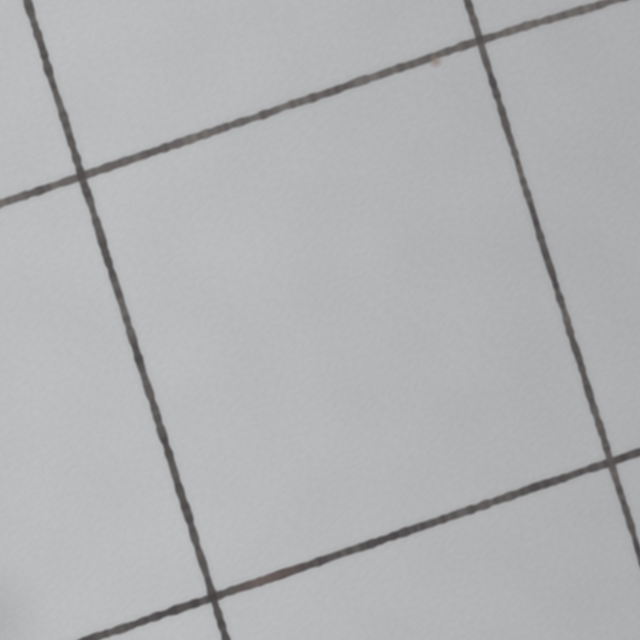
A three.js fragment shader for this texture:

```glsl
// Pale grey matte tiles in a tilted square grid with thin, worn dark joints.
varying vec2 vUv;

const vec2 GRID_ORIGIN = vec2(0.1278, 0.7248);
const vec2 STEP_ACROSS = vec2(0.622, 0.2116);
const vec2 STEP_DOWN = vec2(0.205, -0.658);

const vec3 TILE_LIGHT = vec3(0.733, 0.737, 0.744);
const vec3 TILE_SHADE = vec3(0.672, 0.675, 0.682);
const vec3 JOINT_DARK = vec3(0.27, 0.255, 0.26);
const vec3 JOINT_PALE = vec3(0.49, 0.475, 0.46);
const vec3 RUST = vec3(0.47, 0.40, 0.37);

vec2 hashGradient(vec2 cell) {
  float h = fract(sin(dot(cell, vec2(127.1, 311.7))) * 43758.55);
  float angle = 6.28319 * h;
  return vec2(cos(angle), sin(angle));
}

float gradientNoise(vec2 p) {
  vec2 i = floor(p);
  vec2 f = fract(p);
  vec2 w = f * f * f * (f * (f * 6.0 - 15.0) + 10.0);
  float a = dot(hashGradient(i), f);
  float b = dot(hashGradient(i + vec2(1.0, 0.0)), f - vec2(1.0, 0.0));
  float c = dot(hashGradient(i + vec2(0.0, 1.0)), f - vec2(0.0, 1.0));
  float d = dot(hashGradient(i + vec2(1.0, 1.0)), f - vec2(1.0, 1.0));
  return mix(mix(a, b, w.x), mix(c, d, w.x), w.y);
}

float cross2(vec2 a, vec2 b) {
  return a.x * b.y - a.y * b.x;
}

// Canvas position to tile coordinates; joints lie on whole numbers.
vec2 toGrid(vec2 p) {
  float bend = smoothstep(0.75, 1.0, p.x) * smoothstep(0.3, 1.0, p.y);
  vec2 d = p + vec2(0.0, 0.009 * bend) - GRID_ORIGIN;
  float area = cross2(STEP_ACROSS, STEP_DOWN);
  return vec2(cross2(d, STEP_DOWN), cross2(STEP_ACROSS, d)) / area;
}

float spot(vec2 p, vec2 center, float radius) {
  return 1.0 - smoothstep(0.0, radius, length(p - center));
}

// Fine slanted grain over a broad, faint mottle.
float tileGrain(vec2 p) {
  vec2 slanted = vec2(p.x + p.y, (p.y - p.x) * 1.7);
  float grain = 0.014 * gradientNoise(slanted * 62.0);
  grain += 0.008 * gradientNoise(slanted * 135.0 + 17.0);
  return grain + 0.012 * gradientNoise(p * 9.0 + 4.0);
}

vec3 tileColor(vec2 p) {
  float shade = smoothstep(0.1, 1.15, p.x + 0.12 * (p.y - 0.5));
  vec3 color = mix(TILE_LIGHT, TILE_SHADE, shade);
  color -= 0.05 * spot(p, vec2(-0.02, 0.03), 0.12);
  return color + tileGrain(p);
}

// Lays one family of joints over the colour beneath it.
vec3 addJoint(vec3 base, float coord, float along, float spacing,
              float halfWidth, float paleness, float seed) {
  float id = floor(coord + 0.5);
  float lane = seed + id * 5.0 + 0.5;
  float offset = (coord - id) * spacing;
  offset += 0.0016 * gradientNoise(vec2(along * 13.0, lane));
  float dist = abs(offset);

  // Ragged edge and patchy filling along the joint
  float ragged = 0.0022 * gradientNoise(vec2(along * 48.0, lane + 20.0));
  float cover = 1.0 - smoothstep(-0.0032, 0.0036, dist - halfWidth + ragged);
  float patches = gradientNoise(vec2(along * 11.0, lane + 40.0));
  float flecks = gradientNoise(vec2(along * 70.0, lane + 60.0));
  float wear = clamp(paleness + 0.35 * patches + 0.3 * flecks, 0.0, 1.0);
  vec3 filling = mix(JOINT_DARK, JOINT_PALE, wear);

  float halo = 1.0 - smoothstep(halfWidth, halfWidth + 0.013, dist);
  return mix(base - 0.022 * halo, filling, 0.95 * cover);
}

void main() {
  vec2 p = vUv;
  vec2 grid = toGrid(p);
  float area = abs(cross2(STEP_ACROSS, STEP_DOWN));
  vec2 spacing = area / vec2(length(STEP_DOWN), length(STEP_ACROSS));
  vec2 id = floor(grid + 0.5);

  vec3 color = tileColor(p);

  // Rows first, then the slimmer columns
  color = addJoint(color, grid.y, grid.x, spacing.y,
                   0.0058, 0.52 - 0.28 * id.y, 3.0);
  color = addJoint(color, grid.x, grid.y, spacing.x,
                   0.0056 - 0.0007 * id.x, 0.3, 31.0);

  // Rusty dirt near two joints and a small chip stain
  vec2 rowDirt = GRID_ORIGIN + STEP_DOWN + 0.15 * STEP_ACROSS;
  float nearRow = 1.0 - smoothstep(0.002, 0.009, abs(grid.y - 1.0) * spacing.y);
  color = mix(color, RUST, 0.5 * nearRow * spot(p, rowDirt, 0.09));
  vec2 chip = GRID_ORIGIN + 0.885 * STEP_ACROSS + 0.012 * STEP_DOWN;
  color = mix(color, RUST + 0.06, 0.6 * spot(p, chip, 0.014));

  gl_FragColor = vec4(color, 1.0);
}
```
